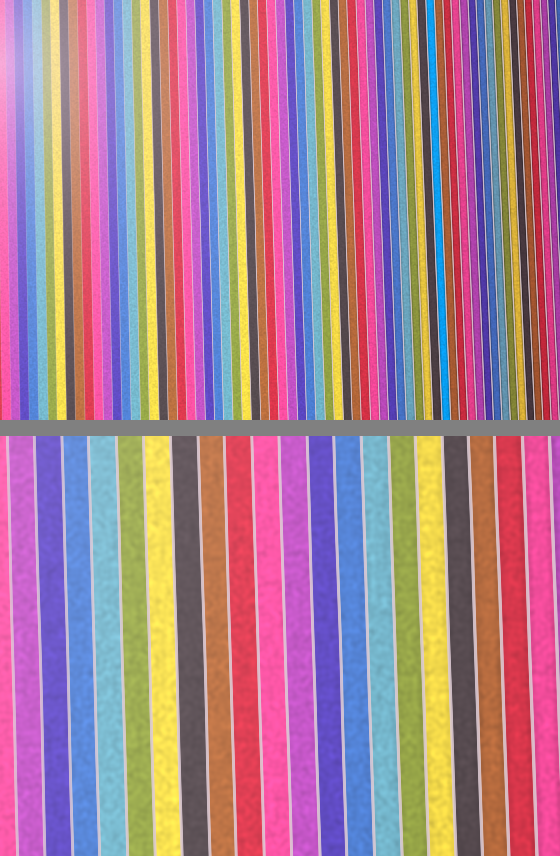
Top: the whole. Bottom: its middle third, enlarged.
A Shadertoy shader for this pattern:

```glsl
#define STRIPES 62.0        // stripes across, before compression
#define SQUEEZE 2.2         // extra stripes crowded in at the right
#define PHASE 0.45          // stripe offset at the left edge
#define ACCENT_INDEX 48.0   // the single inserted bright stripe
#define LEAN vec2(0.0105, 0.0235)  // slant at left, added slant at right
#define GAP_HALF 0.055      // half width of a gap, in stripes
#define GRAIN_SCALE 210.0
#define GRAIN_AMOUNT 0.16
#define HAZE 0.66
#define GAP_COLOR vec3(0.86, 0.79, 0.82)
#define HAZE_COLOR vec3(0.96, 0.87, 0.97)
#define ACCENT_COLOR vec3(0.0, 0.73, 1.08)

const vec3 PALETTE[10] = vec3[10](
    vec3(1.00, 0.28, 0.62),  // pink
    vec3(0.76, 0.29, 0.77),  // purple
    vec3(0.33, 0.25, 0.76),  // indigo
    vec3(0.27, 0.49, 0.84),  // blue
    vec3(0.42, 0.72, 0.80),  // teal
    vec3(0.57, 0.65, 0.23),  // green
    vec3(0.98, 0.89, 0.24),  // yellow
    vec3(0.30, 0.26, 0.27),  // charcoal
    vec3(0.72, 0.41, 0.20),  // brown
    vec3(0.87, 0.18, 0.26)); // red

float hash(float n) {
    return fract(sin(n * 127.1) * 4375.85);
}

vec2 gradient(vec2 cell) {
    vec2 q = vec2(dot(cell, vec2(127.1, 311.7)), dot(cell, vec2(269.5, 183.3)));
    return fract(sin(q) * 4375.85) * 2.0 - 1.0;
}

float gradientNoise(vec2 p) {
    vec2 i = floor(p), f = fract(p);
    vec2 w = f * f * (3.0 - 2.0 * f);
    vec2 e = vec2(0.0, 1.0);
    float low = mix(dot(gradient(i), f), dot(gradient(i + e.yx), f - e.yx), w.x);
    float high = mix(dot(gradient(i + e.xy), f - e.xy), dot(gradient(i + e.yy), f - e.yy), w.x);
    return mix(low, high, w.y);
}

vec3 stripeColor(float index) {
    if (index == ACCENT_INDEX) return ACCENT_COLOR;
    // The inserted stripe delays the cycle by one
    float cycle = index - step(ACCENT_INDEX, index);
    return PALETTE[int(mod(cycle, 10.0))];
}

// Stripe count from the left, with slant and crowding
float stripeCoord(vec2 uv) {
    float x = uv.x - (1.0 - uv.y) * (LEAN.x + LEAN.y * uv.x);
    return PHASE + STRIPES * x + SQUEEZE * pow(max(x, 0.0), 6.0);
}

void mainImage(out vec4 fragColor, in vec2 fragCoord) {
    vec2 uv = fragCoord / iResolution.xy;
    vec2 p = fragCoord / iResolution.y;

    float s = stripeCoord(uv);
    float aa = fwidth(s);

    // Nearest boundary, slightly uneven from stripe to stripe
    float edge = floor(s + 0.5);
    float d = s - edge + (hash(edge) - 0.5) * 0.08;
    d += 0.03 * gradientNoise(vec2(edge * 3.7, p.y * 9.0));

    // Stripes with a soft seam
    vec3 col = mix(stripeColor(edge - 1.0), stripeColor(edge),
                   smoothstep(-0.6 * aa, 0.6 * aa, d));

    // Paper grain
    float grain = gradientNoise(p * GRAIN_SCALE)
                + 0.5 * gradientNoise(p * GRAIN_SCALE * 0.43 + 17.0);
    col *= 1.0 + GRAIN_AMOUNT * grain;

    // Darker, deeper colour and shadowed seams toward the right
    float right = smoothstep(0.45, 1.0, uv.x);
    col *= mix(vec3(1.0), vec3(0.86, 0.76, 0.82), right);
    col *= 1.0 - 0.3 * right * (1.0 - smoothstep(0.1, 0.3, abs(d)));

    // Pale gaps, fainter at the left and wider at the right
    float halfWidth = GAP_HALF * (1.0 + 0.5 * right);
    float gap = 1.0 - smoothstep(halfWidth - 0.5 * aa, halfWidth + 0.5 * aa, abs(d));
    float visible = mix(0.2, 0.88, smoothstep(0.0, 0.45, uv.x));
    col = mix(col, GAP_COLOR, gap * visible);

    // Light haze from the upper left
    float haze = HAZE * exp(-3.2 * length((uv - vec2(0.0, 0.85)) * vec2(1.0, 0.75)));
    col = mix(col, HAZE_COLOR, haze);

    fragColor = vec4(clamp(col, 0.0, 1.0), 1.0);
}
```
